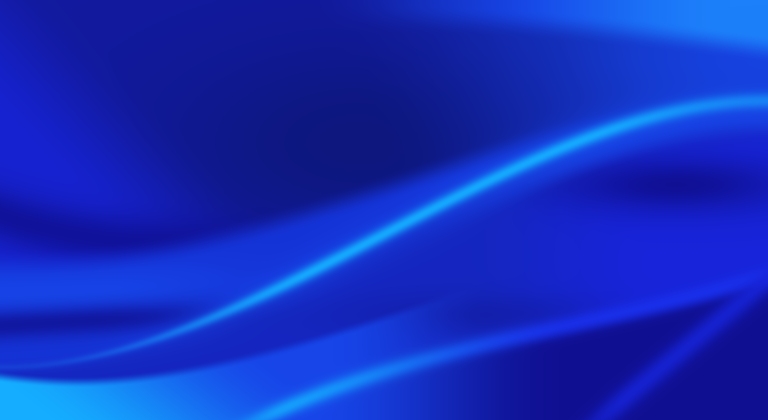
This background is drawn by a WebGL 2 fragment shader. Its source:

```glsl
#version 300 es
precision highp float;

uniform vec2 u_resolution;
out vec4 outColor;

// Palette
const vec3 NIGHT  = vec3(0.05, 0.09, 0.49);
const vec3 INDIGO = vec3(0.06, 0.06, 0.57);
const vec3 NAVY   = vec3(0.07, 0.10, 0.62);
const vec3 COBALT = vec3(0.08, 0.15, 0.75);
const vec3 ROYAL  = vec3(0.09, 0.14, 0.85);
const vec3 AZURE  = vec3(0.09, 0.27, 0.91);
const vec3 SKY    = vec3(0.11, 0.50, 0.98);
const vec3 CYAN   = vec3(0.08, 0.68, 1.00);

// Ribbon heights: x = left end, y = total rise
const vec2 RIBBON_RISE = vec2(0.125, 0.635);
const vec2 VEIL_RISE   = vec2(0.375, 0.380);
const float RIBBON_WIDTH = 0.019;
const float STREAK_WIDTH = 0.022;

// Soft step across an edge of half width w
float edge(float d, float w) {
    return smoothstep(-w, w, d);
}

// Bell-shaped falloff around zero
float glow(float d, float w) {
    d /= w;
    return exp(-d * d);
}

// Elliptical bell around a centre
float blob(vec2 p, vec2 centre, vec2 radius) {
    vec2 d = (p - centre) / radius;
    return exp(-dot(d, d));
}

float ribbonY(float x) {
    return RIBBON_RISE.x + RIBBON_RISE.y * smoothstep(0.0, 1.0, x);
}

float veilY(float x) {
    return VEIL_RISE.x + VEIL_RISE.y * smoothstep(0.05, 1.0, x);
}

float streakY(float x) {
    float d = x - 0.75;
    return 0.23 + 0.41 * d + 0.85 * d * d * d;
}

float hemY(float x) {
    float d = x - 0.10;
    return 0.09 + 0.95 * d * d / (0.6 + abs(d));
}

// Backdrop above the ribbons
vec3 upperField(vec2 p) {
    vec3 c = mix(NAVY, NIGHT, blob(p, vec2(0.47, 0.66), vec2(0.25, 0.24)));
    c = mix(c, vec3(0.08, 0.22, 0.78), smoothstep(0.48, 0.95, p.x + 0.25 * (p.y - 0.7)));
    float lobe = edge(0.93 - 1.9 * p.x - p.y, 0.22);
    c = mix(c, ROYAL, 0.85 * lobe);
    float creaseY = 0.42 + 1.4 * pow(max(0.22 - p.x, 0.0), 2.0);
    c = mix(c, INDIGO, 0.85 * glow(p.y - creaseY, 0.065) * (1.0 - smoothstep(0.2, 0.5, p.x)));
    // Light sheet in the top right corner
    float sheetY = 0.955 - 0.24 * pow(max(p.x - 0.45, 0.0), 2.0);
    c = mix(c, AZURE, 0.75 * smoothstep(0.7, 1.0, p.x) * smoothstep(0.68, 0.86, p.y));
    vec3 sheet = mix(AZURE, SKY, smoothstep(0.62, 0.95, p.x));
    return mix(c, sheet, edge(p.y - sheetY, 0.035) * smoothstep(0.40, 0.75, p.x));
}

// Folds between the veil edge and the lower hem
vec3 foldField(vec2 p) {
    float below = ribbonY(p.x) - p.y;
    float left = 1.0 - smoothstep(0.12, 0.42, p.x);
    vec3 c = mix(COBALT, vec3(0.08, 0.20, 0.84), edge(-below, 0.03));
    c = mix(c, AZURE, 0.9 * left * glow(p.y - 0.30 - 0.35 * p.x * p.x, 0.06));
    c = mix(c, INDIGO, 0.8 * left * glow(p.y - 0.225 - 0.10 * p.x, 0.035));
    // Right hand folds
    float right = smoothstep(0.60, 0.85, p.x);
    c = mix(c, ROYAL, right * edge(below - 0.08, 0.06));
    c = mix(c, INDIGO, 0.95 * blob(p, vec2(0.88, 0.56), vec2(0.15, 0.065)));
    c = mix(c, NAVY, 0.6 * blob(p, vec2(0.62, 0.25), vec2(0.16, 0.05)));
    return mix(c, AZURE, 0.8 * smoothstep(0.5, 0.8, p.x) * edge(0.065 - below, 0.03));
}

void main() {
    vec2 p = gl_FragCoord.xy / u_resolution;
    vec3 c = mix(foldField(p), upperField(p), edge(p.y - veilY(p.x), 0.035));

    // Bright floor under the hem
    vec3 floorColor = mix(CYAN, AZURE, smoothstep(0.05, 0.46, p.x + 0.7 * p.y));
    float hem = edge(hemY(p.x) - p.y, 0.014) * (1.0 - smoothstep(0.42, 0.64, p.x));
    c = mix(c, floorColor, hem);

    // Shade under the lower streak
    float streak = p.y - streakY(p.x);
    vec3 shade = mix(AZURE, INDIGO, smoothstep(0.40, 0.74, p.x));
    c = mix(c, shade, edge(-streak - 0.012, 0.025));
    vec3 streakColor = mix(CYAN, vec3(0.10, 0.19, 0.93), smoothstep(0.35, 0.75, p.x));
    c = mix(c, streakColor, 0.85 * glow(streak, STREAK_WIDTH) * smoothstep(0.25, 0.38, p.x));

    // Steep streak in the bottom right corner
    float steep = p.y - 1.52 * (p.x - 0.78);
    c = mix(c, ROYAL, 0.85 * glow(steep, 0.035) * smoothstep(0.70, 0.82, p.x));

    // Main ribbon: wide halo, then bright core
    float ribbon = p.y - ribbonY(p.x);
    float strength = smoothstep(0.02, 0.42, p.x) * (1.0 - 0.35 * smoothstep(0.75, 1.0, p.x));
    float width = RIBBON_WIDTH * mix(0.45, 1.0, smoothstep(0.10, 0.45, p.x));
    c = mix(c, AZURE, 0.55 * glow(ribbon, 3.0 * width) * smoothstep(0.0, 0.35, p.x));
    c = mix(c, mix(SKY, CYAN, strength), (0.2 + 0.75 * strength) * glow(ribbon, width));

    outColor = vec4(c, 1.0);
}
```
